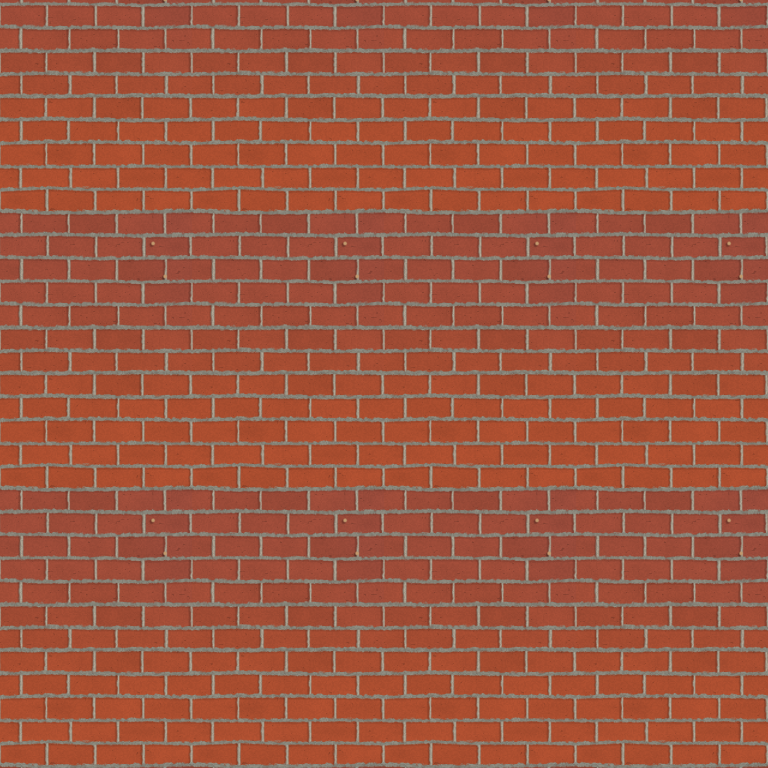
A three.js fragment shader for this texture:

```glsl
// Red running-bond brick wall with ragged grey bed joints and thin pale head joints.
// One patch of 4 bricks by 12 courses repeats; x counts bricks, y counts courses.
// Wrapped noise makes the wobble, grain and tint repeat exactly with the patch.

varying vec2 vUv;

const vec2 PATCH = vec2(4.0, 12.0);
const float BRICK_ASPECT = 2.08;

float hash(vec2 p) {
  vec3 q = fract(vec3(p.xyx) * 0.1031);
  q += dot(q, q.yzx + 33.33);
  return fract((q.x + q.y) * q.z);
}

// Value noise on a lattice that wraps with the patch
float wallNoise(vec2 p, vec2 scale) {
  vec2 period = PATCH * scale;
  vec2 cell = floor(p * scale);
  vec2 f = fract(p * scale);
  f = f * f * (3.0 - 2.0 * f);
  float a = hash(mod(cell, period));
  float b = hash(mod(cell + vec2(1.0, 0.0), period));
  float c = hash(mod(cell + vec2(0.0, 1.0), period));
  float d = hash(mod(cell + 1.0, period));
  return mix(mix(a, b, f.x), mix(c, d, f.x), f.y);
}

// Coverage of a joint of given half width, with a soft edge
float joint(float dist, float halfWidth) {
  return 1.0 - smoothstep(halfWidth - 0.045, halfWidth + 0.045, dist);
}

void main() {
  vec2 wall = vec2(vUv.x * 16.0, vUv.y * 33.28 - 0.1);
  vec2 patchPos = mod(wall, PATCH);

  float ragged = wallNoise(wall, vec2(16.0, 8.0)) - 0.5;
  float grain = wallNoise(wall, vec2(40.0, 20.0)) - 0.5;
  float blotch = wallNoise(wall, vec2(3.0, 2.0)) - 0.5;

  // Courses, with slightly uneven bed lines
  float y = wall.y + 0.09 * (wallNoise(wall, vec2(1.0)) - 0.5);
  float course = floor(y);
  float courseId = mod(course, PATCH.y);
  float bedOffset = fract(y + 0.5) - 0.5;
  float bedId = mod(floor(y + 0.5), PATCH.y);

  // Head joints: every other course is shifted by nearly half a brick
  float x = wall.x + 0.02 - 0.47 * mod(course, 2.0);
  float column = floor(x + 0.5);
  vec2 headId = vec2(mod(column, PATCH.x), courseId);
  float headOffset = x - column - 0.05 * (hash(headId + 7.0) - 0.5);
  headOffset = headOffset * BRICK_ASPECT + 0.03 * ragged;

  // Joint widths; mortar spills more onto the brick above
  float bedWidth = 0.062 + 0.03 * hash(vec2(bedId, 3.0));
  bedWidth += ragged * (bedOffset > 0.0 ? 0.09 : 0.04) + 0.025 * grain;
  float headWidth = 0.04 + 0.037 * hash(headId + 19.0) + 0.02 * ragged;
  float bed = joint(abs(bedOffset), bedWidth);
  float head = joint(abs(headOffset), headWidth);

  // Brick faces: orange low in the patch, duller towards its top and right
  float dull = smoothstep(2.5, 9.0, courseId);
  dull = clamp(dull + 0.25 * dull * smoothstep(2.2, 4.0, patchPos.x), 0.0, 1.2);
  vec3 brick = mix(vec3(0.665, 0.302, 0.184), vec3(0.608, 0.292, 0.220), dull);
  float brickTint = hash(vec2(mod(floor(x), PATCH.x), courseId) + 41.0) - 0.5;
  brick *= 1.0 + 0.05 * brickTint + 0.06 * blotch + 0.07 * grain;

  // Small dark pits
  float pit = smoothstep(0.88, 0.97, wallNoise(wall + 1.5, vec2(24.0, 12.0)));
  brick *= 1.0 - 0.13 * pit;

  // Shade beside the head joints and beneath the bed joints
  float headShade = joint(abs(headOffset + 0.08), 0.05);
  float bedShade = joint(abs(bedOffset + 0.10), 0.05);
  brick *= 1.0 - 0.16 * headShade - 0.10 * bedShade;

  // Mortar: grey beds, paler heads with a lit centre
  vec3 bedMortar = vec3(0.515, 0.508, 0.465) * (1.0 + 0.13 * grain + 0.14 * ragged);
  float lit = 1.0 - smoothstep(0.0, 0.09, abs(headOffset - 0.01));
  vec3 headMortar = mix(vec3(0.51, 0.49, 0.44), vec3(0.67, 0.635, 0.57), lit);
  headMortar *= 1.0 + 0.12 * grain;
  vec3 color = mix(brick, headMortar, head);
  color = mix(color, bedMortar, bed);

  // Two cream chips in the dull courses, each with a small shadow
  for (int i = 0; i < 2; i++) {
    vec2 chip = vec2(3.44, 9.20) + float(i) * vec2(-0.25, 1.43);
    vec2 d = (patchPos - chip) * vec2(BRICK_ASPECT, 1.0);
    color *= 1.0 - 0.25 * joint(length(d + vec2(0.06, 0.06)), 0.09);
    color = mix(color, vec3(0.76, 0.60, 0.43), joint(length(d), 0.075));
  }

  gl_FragColor = vec4(color, 1.0);
}
```
